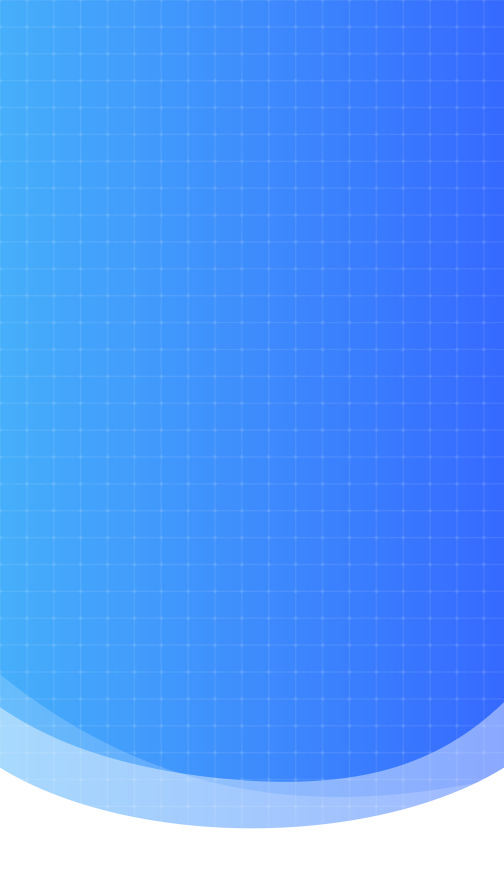
This background is drawn by a WebGL 2 fragment shader. Its source:

```glsl
#version 300 es
precision highp float;
// Blue gradient panel with a fine grid, two translucent waves and a white curved base.

uniform vec2 u_resolution;
out vec4 outColor;

const vec3 SKY_BLUE = vec3(0.275, 0.685, 0.98);
const vec3 ROYAL_BLUE = vec3(0.21, 0.413, 1.0);
const vec3 WHITE = vec3(1.0);
const float CELLS_ACROSS = 18.75;
const float LINE_WIDTH = 0.0027;

// Smooth-edged coverage of the side where the signed distance is positive.
float coverage(float dist, float pixel) {
    return clamp(dist / pixel + 0.5, 0.0, 1.0);
}

// Quartic curve: start depth plus four rising powers of x.
float waveDepth(float x, float start, vec4 k) {
    return start + x * (k.x + x * (k.y + x * (k.z + x * k.w)));
}

// Slope of the same curve, used to turn depth into distance.
float waveSlope(float x, vec4 k) {
    return k.x + x * (2.0 * k.y + x * (3.0 * k.z + x * 4.0 * k.w));
}

// Area below a wave.
float waveMask(vec2 p, float start, vec4 k, float pixel) {
    float slope = waveSlope(p.x, k);
    float dist = (p.y - waveDepth(p.x, start, k)) / sqrt(1.0 + slope * slope);
    return coverage(dist, pixel);
}

// Area below the lower arc of a wide ellipse.
float baseMask(vec2 p, vec2 center, vec2 radii, float pixel) {
    vec2 q = (p - center) / radii;
    float dist = (dot(q, q) - 1.0) / (2.0 * length(q / radii) + 0.0001);
    return coverage(dist, pixel) * step(center.y, p.y);
}

// Faint lines with brighter marks where they cross.
float gridLight(vec2 p, float cells, float width, float pixel) {
    vec2 dist = abs(fract(p * cells + 0.5) - 0.5) / cells;
    vec2 lines = clamp((0.5 * width - dist) / pixel + 0.5, 0.0, 1.0);
    float mark = 1.0 - smoothstep(0.0, 2.2 * width, length(dist));
    return 0.08 * max(lines.x, lines.y) + 0.13 * mark;
}

void main() {
    // Canvas widths, measured downward from the upper left corner.
    float pixel = 1.0 / u_resolution.x;
    vec2 p = vec2(gl_FragCoord.x, u_resolution.y - gl_FragCoord.y) * pixel;

    vec3 color = mix(SKY_BLUE, ROYAL_BLUE, p.x);

    // Translucent waves.
    float backWave = waveMask(p, 1.338, vec4(0.804, -0.776, 0.176, 0.0), pixel);
    float frontWave = waveMask(p, 1.403, vec4(0.684, -1.312, 1.498, -0.88), pixel);
    color = mix(color, WHITE, 0.18 * backWave);
    color = mix(color, WHITE, 0.42 * frontWave);

    // Grid, then the solid base.
    color = mix(color, WHITE, gridLight(p, CELLS_ACROSS, LINE_WIDTH, pixel));
    color = mix(color, WHITE, baseMask(p, vec2(0.5, 1.3125), vec2(0.648, 0.331), pixel));

    outColor = vec4(color, 1.0);
}
```
